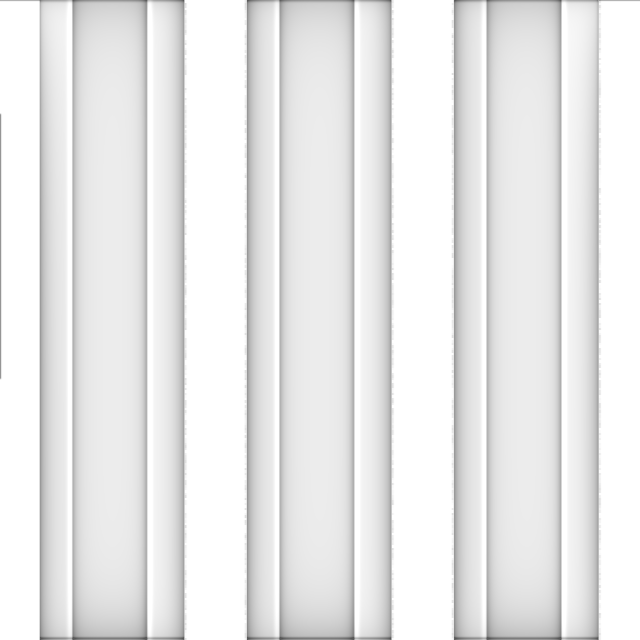
This texture map is drawn by a Shadertoy shader. Its source:

```glsl
// Three tall recessed grooves with bevelled sides and soft grey occlusion on white.

const float PITCH = 0.3236;       // spacing of groove centres
const float MIDDLE = 0.4987;      // centre of the middle groove
const float HALF_WIDTH = 0.113;
const float FLOOR_LEFT = -0.0618;
const float FLOOR_RIGHT = 0.0548;

// Integer hash giving a value in 0..1
float hash(uvec2 cell) {
    uint h = cell.x * 1597334677u ^ cell.y * 3812015801u;
    h = (h ^ (h >> 15)) * 2246822519u;
    h ^= h >> 13;
    return float(h & 65535u) / 65535.0;
}

// Darkness that fades away from a corner
float falloff(float dist, float reach) {
    return exp(-max(dist, 0.0) / reach);
}

// Soft bright or dark ridge around zero
float ridge(float dist, float width) {
    float t = dist / width;
    return exp(-t * t);
}

// Antialiased interval mask
float band(float x, float lo, float hi, float soft) {
    return smoothstep(lo - soft, lo + soft, x) * (1.0 - smoothstep(hi - soft, hi + soft, x));
}

// Recessed floor: darker toward both walls and both ends
float floorTone(float u, float y) {
    float left = u - FLOOR_LEFT;
    float right = FLOOR_RIGHT - u;
    float tone = 0.93;
    tone -= 0.11 * falloff(left, 0.016) + 0.19 * falloff(left, 0.0045);
    tone -= 0.09 * falloff(right, 0.014) + 0.24 * falloff(right, 0.0048);
    tone -= 0.13 * falloff(1.0 - y, 0.045) + 0.20 * falloff(y, 0.042);
    return tone;
}

// Sloped side: dark at the outer edge, bright at the inner crest
float bevelTone(float edgeDist, float crest, float base, float reach, float lift) {
    float shade = 0.29 * falloff(edgeDist, reach) * (1.0 - 0.75 * lift);
    float outline = 0.12 * falloff(edgeDist, 0.002) * (1.0 + lift);
    float tone = mix(base, 0.99, 0.7 * lift) - shade - outline;
    return tone + 0.10 * ridge(edgeDist - crest, 0.0045);
}

float grooveTone(float u, float y, float index) {
    // The outermost bevels catch more light near the top
    float glow = falloff(1.0 - y, 0.17);
    float leftLift = index < -0.5 ? glow : 0.0;
    float rightLift = index > 0.5 ? glow : 0.0;
    float left = bevelTone(u + HALF_WIDTH, 0.047, 0.93, 0.014, leftLift);
    float right = bevelTone(HALF_WIDTH - u, 0.054, 0.97, 0.017, rightLift);
    float sides = u < 0.0 ? left : right;
    sides -= 0.10 * falloff(1.0 - y, 0.015) + 0.10 * falloff(y, 0.025);
    float tone = mix(min(sides, 1.0), floorTone(u, y), band(u, FLOOR_LEFT, FLOOR_RIGHT, 0.0018));

    // Thin creases where the groove ends
    tone -= 0.22 * ridge(1.0 - y, 0.003) + 0.25 * ridge(y - 0.0025, 0.0022);
    return clamp(tone, 0.34, 1.0);
}

// Faint broken specks just outside the groove
float specks(float u, float y, float index) {
    float side = step(0.0, u);
    uvec2 cell = uvec2(uint(max(y, 0.0) * 256.0), uint(2.0 * (index + 1.0) + side));
    float clean = index < -0.5 && u < 0.0 ? 0.0 : 1.0;
    float outside = abs(u) - HALF_WIDTH;
    return clean * 0.13 * hash(cell) * ridge(outside - 0.002, 0.0016);
}

void mainImage(out vec4 fragColor, in vec2 fragCoord) {
    vec2 p = fragCoord / iResolution.xy;
    float soft = 0.75 / iResolution.x;

    // Locate the nearest groove
    float index = clamp(floor((p.x - MIDDLE) / PITCH + 0.5), -1.0, 1.0);
    float u = p.x - MIDDLE - index * PITCH;

    // White face with specks and fine border marks
    float tone = 1.0 - specks(u, p.y, index);
    float margin = step(PITCH + HALF_WIDTH, abs(p.x - MIDDLE));
    tone -= 0.38 * margin * ridge(1.0 - p.y, 0.0016);
    tone -= 0.50 * band(p.y, 0.408, 0.822, 0.002) * ridge(p.x, 0.0018);

    // Cut the groove into the face
    float inside = band(u, -HALF_WIDTH, HALF_WIDTH, max(soft, 0.0012));
    tone = mix(tone, grooveTone(u, p.y, index), inside);
    fragColor = vec4(vec3(clamp(tone, 0.0, 1.0)), 1.0);
}
```
